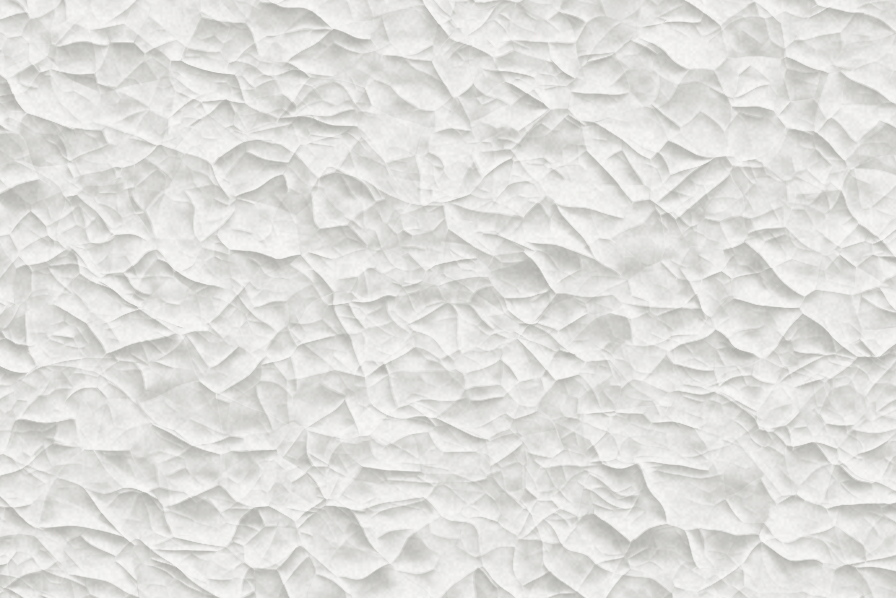
Reproduce this texture procedurally as a WebGL 2 fragment shader.

```glsl
#version 300 es
precision highp float;
// Crumpled white paper under soft light from above, slightly to the right.
// Warped Voronoi borders act as folds: each is lit on one side, shaded on the
// other, and fades into its facet. Three fold sizes, soft dents and grain add up.

uniform vec2 u_resolution;
out vec4 fragColor;

const vec2  LIGHT_DIR    = vec2(0.24, 0.97);
const vec2  CELL_SQUEEZE = vec2(1.0, 1.28);  // facets are wider than tall
const float FOLD_FREQ    = 9.8;              // large facets per canvas height
const float FOLD_FADE    = 0.165;            // reach of a fold, in cells
const float FOLD_SOFT    = 0.0023;           // width of the crease, in heights
const float FACET_TILT   = 0.32;
const float BEND         = 0.050;            // large bending of the folds
const float WOBBLE       = 0.018;            // small bending of the folds
const float DENTS        = 0.75;
const float GRAIN        = 0.038;
const float PAPER_TONE   = 0.892;
const float LIT_RANGE    = 0.062;
const float SHADE_RANGE  = 0.190;
const float CONTRAST     = 1.32;

float hash(vec2 p) {
    vec3 q = fract(p.xyx * vec3(0.1031, 0.1030, 0.0973));
    q += dot(q, q.yzx + 33.33);
    return fract((q.x + q.y) * q.z);
}

vec2 hash2(vec2 p) {
    return vec2(hash(p + 11.3), hash(p + 71.9));
}

float noise(vec2 p) {
    vec2 i = floor(p), f = fract(p);
    f = f * f * (3.0 - 2.0 * f);
    return mix(mix(hash(i), hash(i + vec2(1, 0)), f.x),
               mix(hash(i + vec2(0, 1)), hash(i + vec2(1, 1)), f.x), f.y);
}

vec2 noise2(vec2 p) {
    return vec2(noise(p), noise(p + 57.3)) - 0.5;
}

vec2 cellPoint(vec2 cell) {
    return cell + 0.02 + 0.96 * hash2(cell);
}

// Signed light on one layer of folds; positive faces the light.
float foldLight(vec2 p, float freq, float angle, float seed) {
    float c = cos(angle), s = sin(angle);
    mat2 turn = mat2(c, s, -s, c);
    vec2 light = turn * LIGHT_DIR;
    vec2 q = turn * p * freq * CELL_SQUEEZE + seed;
    vec2 base = floor(q);

    // Nearest cell
    vec2 home = base, center = q;
    float nearest = 1e3;
    for (int y = -1; y <= 1; y++)
    for (int x = -1; x <= 1; x++) {
        vec2 cell = base + vec2(x, y), point = cellPoint(cell);
        float d = dot(point - q, point - q);
        if (d < nearest) { nearest = d; home = cell; center = point; }
    }

    // Blend the folds around it, the closest ones dominating
    float border = 1e3, sum = 0.0, total = 1e-6;
    for (int y = -2; y <= 2; y++)
    for (int x = -2; x <= 2; x++) {
        if (x == 0 && y == 0) continue;
        vec2 cell = home + vec2(x, y), point = cellPoint(cell);
        vec2 n = normalize(point - center);
        float d = max(dot(0.5 * (point + center) - q, n), 0.0);
        float strength = mix(-0.35, 1.70, hash(home + cell + 5.7));
        float facing = -dot(normalize(n * CELL_SQUEEZE), light);
        float weight = exp(-20.0 * d);
        sum += weight * strength * facing * exp(-d / FOLD_FADE);
        total += weight;
        border = min(border, d);
    }
    float tilt = FACET_TILT * (hash(home + 31.1) - 0.5);
    return (sum / total + tilt) * smoothstep(0.0, FOLD_SOFT * freq, border);
}

// Soft undulation lit as a slope
float dentLight(vec2 p, float freq) {
    vec2 q = p * freq;
    return noise(q - 0.2 * LIGHT_DIR) - noise(q + 0.2 * LIGHT_DIR);
}

void main() {
    vec2 p = gl_FragCoord.xy / u_resolution.y;
    vec2 bent = p + BEND * noise2(p * 5.0) + WOBBLE * noise2(p * 21.0);

    // Folds from large to small
    float light = foldLight(bent, FOLD_FREQ, 0.42, 13.0);
    light += 0.75 * foldLight(bent + 0.03 * noise2(p * 11.0), FOLD_FREQ * 1.6, -0.30, 47.0);
    float patchy = mix(0.3, 1.0, smoothstep(0.25, 0.75, noise(p * 6.0 + 9.0)));
    light += 0.45 * patchy * foldLight(bent, FOLD_FREQ * 2.9, 0.60, 83.0);
    light += DENTS * (dentLight(p, 19.0) + 0.8 * dentLight(p + 3.1, 44.0));
    light *= CONTRAST;

    // Highlights saturate early, shadows run deeper
    float tone = PAPER_TONE + (light > 0.0 ? LIT_RANGE * tanh(1.6 * light)
                                           : SHADE_RANGE * tanh(0.8 * light));

    // Paper fibre
    tone += GRAIN * (noise(p * 230.0) + 0.4 * noise(p * vec2(110.0, 140.0)) - 0.7);

    vec3 tint = vec3(0.002, 0.0, -0.008 - 0.05 * max(PAPER_TONE - tone, 0.0));
    fragColor = vec4(clamp(tone + tint, 0.0, 1.0), 1.0);
}
```
